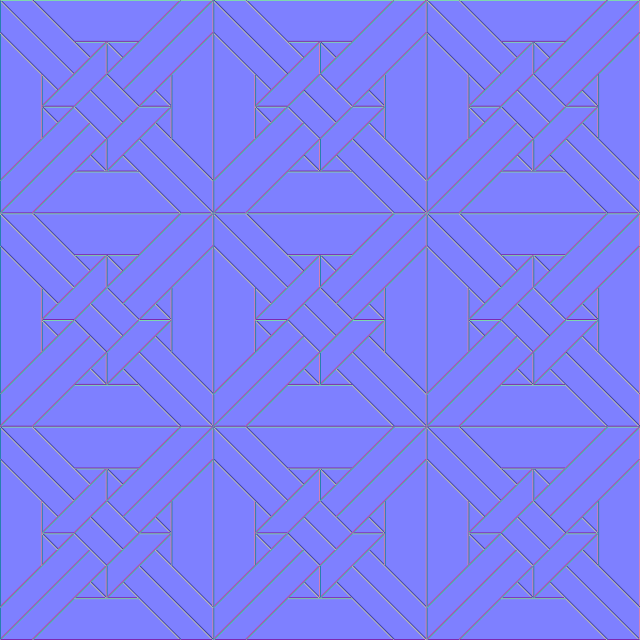
Give the GLSL for this texture map, as a WebGL 1 fragment shader.

```glsl
precision highp float;
// Tangent-space normal map of interlaced diagonal bands, three tiles each way.
// Every tile folds along both diagonals into one quadrant of line segments;
// the offset to the nearest segment tilts the normal into a narrow V groove.

uniform vec2 u_resolution;

const float TILES = 3.0;
const float BAND = 0.152;          // band half width, in diagonal units
const float GROOVE = 0.0044;       // groove half width, in tiles
const float WALL_TILT = 0.73;      // sideways part of the wall normal
const float WALL_RISE = 0.33;      // outward part of the wall normal
const vec3 FLAT_COLOR = vec3(0.495, 0.5, 1.0);

// Offset from the closest point of segment a-b to p.
vec2 segmentOffset(vec2 p, vec2 a, vec2 b) {
  vec2 ab = b - a;
  return p - a - ab * clamp(dot(p - a, ab) / dot(ab, ab), 0.0, 1.0);
}

// Keeps the shorter of the best offset so far and that of segment a-b.
vec2 nearer(vec2 best, vec2 p, vec2 a, vec2 b) {
  vec2 r = segmentOffset(p, a, b);
  return dot(r, r) < dot(best, best) ? r : best;
}

// Offset to the nearest groove in the folded quadrant.
// x runs along the falling diagonal, y along the rising one; the corner is 1.
vec2 grooveOffset(vec2 p, float m) {
  float edge = 1.0 - m;

  // tile border and inner frame
  vec2 r = segmentOffset(p, vec2(0.0, 1.0), vec2(1.0, 0.0));
  r = nearer(r, p, vec2(m, 3.0 * m), vec2(3.0 * m, m));

  // falling bands: centre line, side, end
  r = nearer(r, p, vec2(2.0 * m, 0.0), vec2(1.0, 0.0));
  r = nearer(r, p, vec2(2.0 * m, m), vec2(edge, m));
  r = nearer(r, p, vec2(2.0 * m, 0.0), vec2(2.0 * m));

  // rising bands: centre line, side
  r = nearer(r, p, vec2(0.0, m), vec2(0.0, 1.0));
  r = nearer(r, p, vec2(m, 0.0), vec2(m, edge));

  // central square with its seam
  r = nearer(r, p, vec2(0.0, m), vec2(m, m));
  r = nearer(r, p, vec2(0.0), vec2(m, 0.0));

  // corner triangle and mitre
  r = nearer(r, p, vec2(m, 2.0 * m), vec2(2.0 * m));
  return nearer(r, p, vec2(m), vec2(2.0 * m));
}

// Share of a pixel centred at d that lies between lo and hi.
float coverage(float d, float lo, float hi, float pixel) {
  float overlap = min(d + 0.5 * pixel, hi) - max(d - 0.5 * pixel, lo);
  return clamp(overlap / pixel, 0.0, 1.0);
}

// Pixel-averaged normal of a groove whose centre lies at offset -r.
vec3 grooveNormal(vec2 r, float halfWidth, float pixel) {
  float d = length(r);
  float nearWall = coverage(d, 0.0, halfWidth, pixel);
  float farWall = coverage(d, -halfWidth, 0.0, pixel);
  vec2 inward = -r / max(d, 1e-5);
  float rise = mix(1.0, WALL_RISE, nearWall + farWall);
  return vec3(inward * WALL_TILT * (nearWall - farWall), rise);
}

void main() {
  vec2 tile = fract(gl_FragCoord.xy / u_resolution * TILES) - 0.5;
  float pixel = TILES / min(u_resolution.x, u_resolution.y);

  // diagonal axes, folded to one quadrant
  vec2 diagonal = vec2(tile.x - tile.y, tile.x + tile.y);
  vec2 side = mix(vec2(-1.0), vec2(1.0), step(0.0, diagonal));
  vec2 r = grooveOffset(abs(diagonal), BAND) * side;

  // back to tile axes
  vec2 offset = 0.5 * vec2(r.x + r.y, r.y - r.x);
  vec3 normal = grooveNormal(offset, GROOVE, pixel);
  gl_FragColor = vec4(FLAT_COLOR + 0.5 * (normal - vec3(0.0, 0.0, 1.0)), 1.0);
}
```
